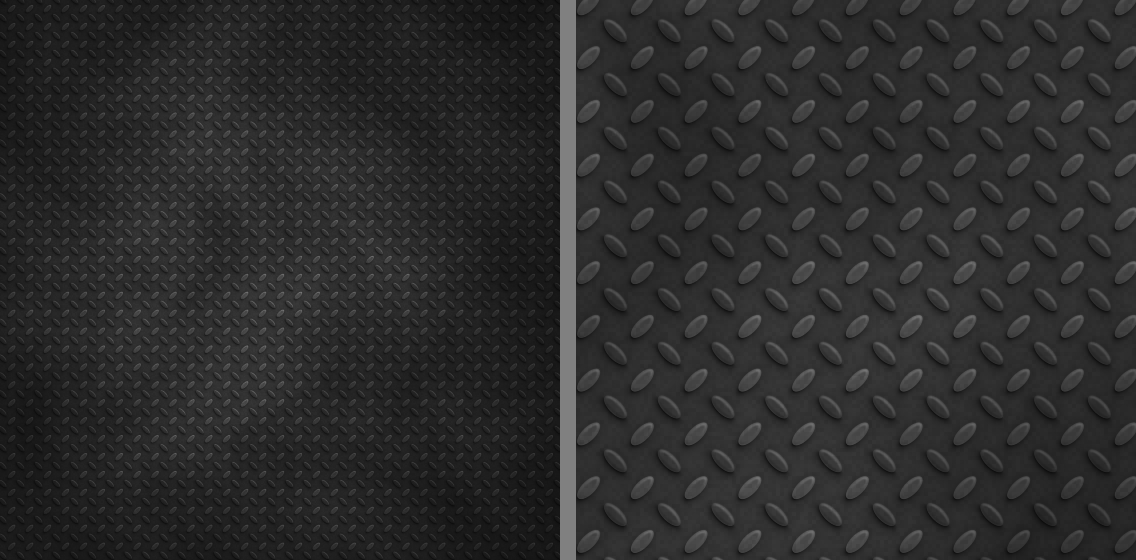
Left, the full canvas; right, a detail of the centre.
Reproduce this texture procedurally as a Shadertoy shader.

```glsl
#define REPEATS 31.25
#define PHASE vec2(0.651, 0.762)
#define TREAD_RADII vec2(0.275, 0.125)
#define LIGHT_DIR vec2(0.5, 0.866)
#define GLOW_CENTER vec2(0.44, 0.53)
#define GLOW_FALLOFF 5.5
#define DARK_STEEL 0.084
#define BRIGHT_STEEL 0.208
#define MOTTLE_AMOUNT 0.24
#define GRAIN_AMOUNT 0.10
#define GRAIN_CELLS 420.0

float hash(vec2 p) {
    vec3 q = fract(p.xyx * vec3(0.1031, 0.1030, 0.0973));
    q += dot(q, q.yzx + 33.33);
    return fract((q.x + q.y) * q.z);
}

// Layered, warped sines: cloudy wear, roughly -1 to 1
float mottling(vec2 p) {
    float sum = 0.0, amplitude = 0.5;
    p *= 11.0;
    for (int i = 0; i < 6; i++) {
        p += 0.7 * sin(p.yx * 0.8 + float(i) * 1.7);
        sum += amplitude * sin(p.x + 0.6) * sin(p.y + 1.9);
        p = mat2(1.36, 1.12, -1.12, 1.36) * p;
        amplitude *= 0.62;
    }
    return sum;
}

// Coordinates along and across a diagonal; slant is 1 rising, -1 falling
vec2 alongDiagonal(vec2 p, float slant) {
    return 0.7071 * vec2(p.x + slant * p.y, p.y - slant * p.x);
}

float ellipseDistance(vec2 p, vec2 radii) {
    float k = max(length(p / radii), 0.001);
    float slope = max(length(p / (radii * radii)), 0.001 / radii.x);
    return k * (k - 1.0) / slope;
}

// Relative brightness change from one raised tread and its shadow
float treadRelief(vec2 grid, float slant, float face, float blur) {
    vec2 p = alongDiagonal(fract(grid) - 0.5, slant);
    vec2 light = alongDiagonal(LIGHT_DIR, slant);
    vec2 normal = normalize(p / (TREAD_RADII * TREAD_RADII) + 0.0001);
    float lit = dot(normal, light);

    float d = ellipseDistance(p, TREAD_RADII);
    float body = 1.0 - smoothstep(-blur, blur, d);
    float rimOffset = (d + 0.035) / 0.035;
    float rim = exp(-rimOffset * rimOffset);
    float shadow = (1.0 - body) * exp(-max(d, 0.0) / 0.06);

    return body * face
         + rim * (0.12 + 0.6 * max(lit, 0.0) - 0.3 * max(-lit, 0.0))
         - shadow * (0.18 + 0.55 * max(-lit, 0.0));
}

void mainImage(out vec4 fragColor, in vec2 fragCoord) {
    vec2 uv = fragCoord / iResolution.xy;
    float blur = 0.6 * REPEATS / iResolution.y;

    // Steel lit from the middle, with clouded wear and fine grain
    vec2 fromGlow = (uv - GLOW_CENTER) * vec2(1.0, 0.85);
    float glow = exp(-GLOW_FALLOFF * dot(fromGlow, fromGlow));
    float steel = mix(DARK_STEEL, BRIGHT_STEEL, glow);
    steel *= 1.0 + MOTTLE_AMOUNT * mottling(uv);
    steel *= 1.0 + GRAIN_AMOUNT * (hash(floor(uv * GRAIN_CELLS)) - 0.5);

    // Two interleaved lattices of opposite slant
    vec2 grid = uv * REPEATS - PHASE + 0.5;
    float relief = treadRelief(grid, 1.0, 0.36, blur)
                 + treadRelief(grid + 0.5, -1.0, 0.04, blur);

    fragColor = vec4(vec3(steel * (1.0 + relief)), 1.0);
}
```
